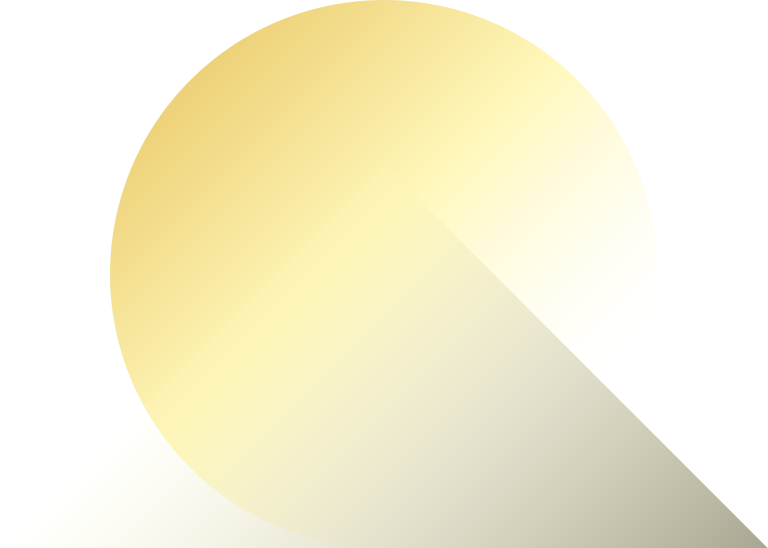
A Shadertoy shader for this background:

```glsl
const vec3 PAPER = vec3(1.0);
const vec3 GOLD = vec3(0.93, 0.82, 0.47);
const vec3 LEMON = vec3(1.0, 0.97, 0.73);
const vec3 CREAM = vec3(1.0, 1.0, 0.92);

float coverage(float dist, float pixel) {
    return 1.0 - smoothstep(-0.7 * pixel, 0.7 * pixel, dist);
}

float discDistance(vec2 p, float radius) {
    return length(p) - radius;
}

// Right-angled peak with 45 degree slopes
float peakDistance(vec2 p, float apexHeight) {
    return (abs(p.x) + p.y - apexHeight) * 0.70711;
}

// Gold to lemon, then a soft fade into the paper
vec3 sunColor(float t, float crest, float fadeEnd) {
    vec3 warm = mix(GOLD, LEMON, clamp((t - 0.146) / (crest - 0.146), 0.0, 1.0));
    float remain = 1.0 - clamp((t - crest) / (fadeEnd - crest), 0.0, 1.0);
    return mix(PAPER, warm, pow(remain, 1.6));
}

// Translucent veil that darkens towards its lower right corner
vec3 veil(vec3 base, float s) {
    s = clamp(s, 0.0, 1.0);
    vec3 depth = vec3(0.34, 0.35, 0.42);
    vec3 shade = 1.0 - depth * pow(vec3(s), vec3(1.6, 1.55, 1.15));
    return mix(base, CREAM, 0.08) * shade;
}

void mainImage(out vec4 fragColor, in vec2 fragCoord) {
    float pixel = 1.0 / iResolution.y;
    vec2 p = (fragCoord - 0.5 * iResolution.xy) * pixel;
    float diagonal = p.x - p.y;
    float apexHeight = 0.2;

    // Sun
    vec3 sun = sunColor(0.5 + 0.5 * diagonal, 0.46, 0.8);
    vec3 color = mix(PAPER, sun, coverage(discDistance(p, 0.5), pixel));

    // Peak
    float slope = (diagonal + apexHeight) / (1.0 + 2.0 * apexHeight);
    float peak = coverage(peakDistance(p, apexHeight), pixel);
    color = mix(color, veil(color, slope), peak);

    fragColor = vec4(color, 1.0);
}
```
